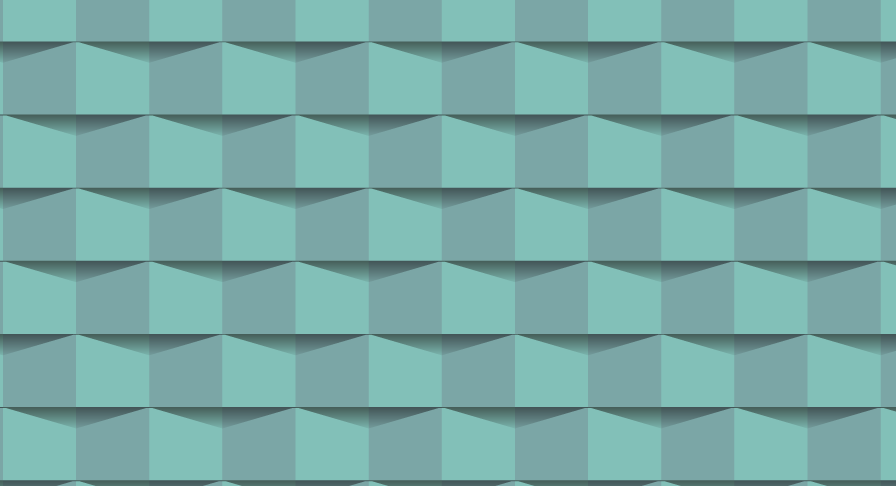
Reproduce this pattern procedurally as a WebGL 1 fragment shader.

```glsl
precision highp float;

uniform vec2 u_resolution;

#define TILES_ACROSS 12.25
#define GRID_START vec2(0.04, 0.566)
#define SHADOW_DEPTH 0.292
#define SEAM_WIDTH 0.012
#define LIGHT_FACE vec3(0.510, 0.753, 0.722)
#define DARK_FACE vec3(0.482, 0.650, 0.650)
#define LIGHT_SHADE vec3(0.270, 0.365, 0.345)
#define DARK_SHADE vec3(0.258, 0.330, 0.338)
#define SHADOW_FADE 0.94
#define SAMPLES 4

// Colour of the tilted tiles; p is in tiles, with y running downward
vec3 tileColor(vec2 p) {
  vec2 cell = floor(p);
  vec2 local = fract(p);
  float isLight = mod(cell.x + cell.y, 2.0);
  vec3 face = mix(DARK_FACE, LIGHT_FACE, isLight);
  vec3 shade = mix(DARK_SHADE, LIGHT_SHADE, isLight);

  // Neighbouring tiles lean in opposite directions
  float lean = mix(1.0 - local.x, local.x, isLight);
  float shadowEdge = max(SHADOW_DEPTH * lean, SEAM_WIDTH);
  vec3 shadow = mix(shade, face * SHADOW_FADE, local.y / SHADOW_DEPTH);
  return mix(shadow, face, step(shadowEdge, local.y));
}

void main() {
  // Average a grid of samples inside each pixel
  vec3 color = vec3(0.0);
  for (int j = 0; j < SAMPLES; j++) {
    for (int i = 0; i < SAMPLES; i++) {
      vec2 offset = (vec2(float(i), float(j)) + 0.5) / float(SAMPLES) - 0.5;
      vec2 position = gl_FragCoord.xy + offset;
      position.y = u_resolution.y - position.y;
      color += tileColor(position / u_resolution.x * TILES_ACROSS - GRID_START);
    }
  }
  gl_FragColor = vec4(color / float(SAMPLES * SAMPLES), 1.0);
}
```
